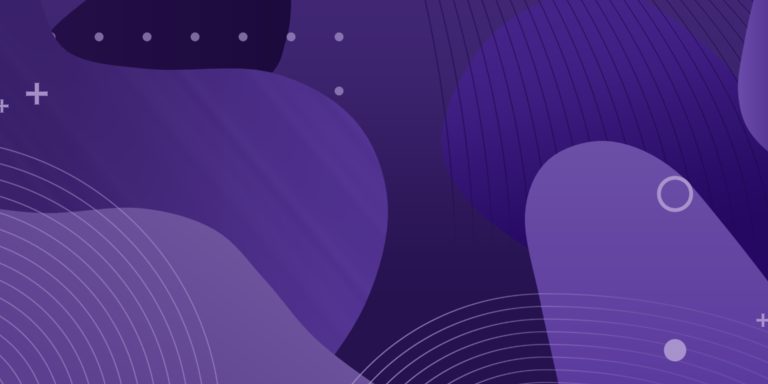
Reproduce this background procedurally as a WebGL 1 fragment shader.

```glsl
precision highp float;
uniform vec2 u_resolution;

float hash(float n) {
  n = fract(n * 0.1031);
  n *= n + 33.33;
  return fract(n * (n + n));
}

float noise(float x) {
  float cell = floor(x);
  return mix(hash(cell), hash(cell + 1.0), smoothstep(0.0, 1.0, fract(x)));
}

vec2 spline(vec2 a, vec2 b, vec2 c, vec2 d, float t) {
  return 0.5 * (2.0 * b + t * (c - a + t * (2.0 * a - 5.0 * b + 4.0 * c - d
       + t * (3.0 * (b - c) + d - a))));
}

// Adds the curve from b to c: outline.x is squared distance, outline.y is side
void addCurve(vec2 p, vec2 a, vec2 b, vec2 c, vec2 d, inout vec2 outline) {
  vec2 start = b;
  for (int i = 1; i <= 8; i++) {
    vec2 end = i == 8 ? c : spline(a, b, c, d, float(i) / 8.0);
    vec2 span = end - start, offset = p - start;
    vec2 gap = offset - span * clamp(dot(offset, span) / dot(span, span), 0.0, 1.0);
    outline.x = min(outline.x, dot(gap, gap));
    if ((start.y > p.y) != (end.y > p.y) && offset.x < offset.y * span.x / span.y)
      outline.y = -outline.y;
    start = end;
  }
}

float fill(float dist, float px) {
  return 1.0 - smoothstep(-px, px, dist);
}

// Coverage of a smooth shape; the first and last points only steer its ends
float blob(vec2 p, float px, vec2 a, vec2 b, vec2 c, vec2 d, vec2 e,
           vec2 f, vec2 g, vec2 h, vec2 i, vec2 j) {
  vec2 outline = vec2(9.0, 1.0);
  addCurve(p, a, b, c, d, outline);
  addCurve(p, b, c, d, e, outline);
  addCurve(p, c, d, e, f, outline);
  addCurve(p, d, e, f, g, outline);
  addCurve(p, e, f, g, h, outline);
  addCurve(p, f, g, h, i, outline);
  addCurve(p, g, h, i, j, outline);
  return fill(sqrt(outline.x) * outline.y, px);
}

float stroke(float dist, float halfWidth, float px) {
  return fill(abs(dist) - halfWidth, px);
}

float rings(vec2 q, float outer, float gap, float count, float px) {
  float depth = outer - length(q);
  float index = clamp(floor(depth / gap + 0.5), 0.0, count - 1.0);
  return stroke(depth - index * gap, 0.0016, px);
}

float dotGrid(vec2 q, vec2 gap, float radius, float px) {
  return fill(length((fract(q / gap + 0.5) - 0.5) * gap) - radius, px);
}

float plus(vec2 q, float arm, float halfWidth, float px) {
  q = abs(q);
  return fill(max(max(q.x, q.y) - arm, min(q.x, q.y) - halfWidth), px);
}

// Lines that spread to the right as they fall from the top edge
float fan(vec2 p, float px) {
  float drop = 1.0 - p.y;
  float bend = drop * (1.0 - 0.69 * drop);
  float spread = 1.0 + 0.889 * bend;
  float index = (p.x - 1.107 - 0.22 * bend) / (0.037 * spread);
  float dist = (fract(index + 0.5) - 0.5) * 0.037 * spread;
  return stroke(dist, 0.0018, px) * step(-0.5, index) * (1.0 - smoothstep(0.4, 0.72, drop));
}

void main() {
  vec2 p = gl_FragCoord.xy / u_resolution.y;
  float px = 1.0 / u_resolution.y;
  vec3 pale = vec3(0.69, 0.61, 0.82);

  // Backdrop and dark shape
  vec3 color = mix(vec3(0.15, 0.07, 0.31), vec3(0.25, 0.15, 0.45), smoothstep(0.15, 1.0, p.y));
  float dark = blob(p, px, vec2(0.39, 1.13), vec2(0.25, 1.02), vec2(0.13, 0.917),
    vec2(0.05, 0.79), vec2(0.16, 0.635), vec2(0.417, 0.635), vec2(0.682, 0.786),
    vec2(0.745, 0.896), vec2(0.758, 1.026), vec2(0.742, 1.18));
  color = mix(color, mix(vec3(0.15, 0.06, 0.29), vec3(0.11, 0.04, 0.24), p.x / 0.7), dark);
  float dots = dotGrid(p - vec2(0.258, 0.904), vec2(0.125, 0.141), 0.0115, px);
  color = mix(color, pale, 0.65 * dots * step(p.x, 0.94) * step(0.69, p.y) * step(p.y, 0.97));

  // Large left shape with diagonal streaks
  float left = blob(p, px, vec2(0.05, 1.16), vec2(0.1, 1.013), vec2(0.177, 0.865),
    vec2(0.39, 0.82), vec2(0.703, 0.812), vec2(0.924, 0.687), vec2(1.01, 0.466),
    vec2(0.95, 0.206), vec2(0.78, -0.04), vec2(0.6, -0.22));
  vec3 leftColor = mix(vec3(0.23, 0.13, 0.42), vec3(0.32, 0.2, 0.57), smoothstep(0.0, 1.0, p.x));
  leftColor += 0.018 * (noise((p.x * 1.2 + p.y) * 28.0) - 0.5);
  color = mix(color, leftColor, left);

  // Indigo shape and fan of lines
  float indigo = blob(p, px, vec2(2.16, -0.17), vec2(2.083, 0.258), vec2(1.992, 0.674),
    vec2(1.797, 0.917), vec2(1.555, 1.031), vec2(1.289, 0.917), vec2(1.151, 0.656),
    vec2(1.237, 0.458), vec2(1.536, 0.258), vec2(1.77, 0.167));
  float shade = smoothstep(0.0, 0.75, 1.0 - p.y + 0.25 * (p.x - 1.5));
  color = mix(color, mix(vec3(0.27, 0.14, 0.54), vec3(0.14, 0.03, 0.38), shade), indigo);
  color = mix(color, vec3(0.1, 0.03, 0.28), 0.5 * fan(p, px));

  // Violet shapes
  float violet = blob(p, px, vec2(1.5, -0.22), vec2(1.458, -0.016), vec2(1.406, 0.219),
    vec2(1.367, 0.44), vec2(1.427, 0.583), vec2(1.576, 0.633), vec2(1.74, 0.57),
    vec2(1.896, 0.401), vec2(2.24, -0.042), vec2(2.4, -0.2));
  color = mix(color, mix(vec3(0.36, 0.23, 0.62), vec3(0.42, 0.31, 0.65), p.y / 0.63), violet);
  float petal = blob(p, px, vec2(2.02, 1.21), vec2(1.969, 1.026), vec2(1.937, 0.883),
    vec2(1.922, 0.76), vec2(1.953, 0.656), vec2(2.044, 0.583), vec2(2.16, 0.61),
    vec2(2.21, 0.79), vec2(2.19, 1.052), vec2(2.13, 1.23));
  color = mix(color, mix(vec3(0.42, 0.3, 0.67), vec3(0.32, 0.2, 0.57), (p.x - 1.92) / 0.1), petal);

  // Pale wave
  float wave = blob(p, px, vec2(-0.31, 0.492), vec2(-0.1, 0.469), vec2(0.117, 0.445),
    vec2(0.365, 0.458), vec2(0.56, 0.401), vec2(0.69, 0.271), vec2(0.82, 0.12),
    vec2(0.99, -0.01), vec2(1.17, -0.12), vec2(1.35, -0.22));
  float glow = clamp(0.15 + 0.8 * p.x + 1.1 * (p.y - 0.25), 0.0, 1.0);
  color = mix(color, mix(vec3(0.36, 0.25, 0.56), vec3(0.45, 0.35, 0.63), glow), wave);

  // Ripples
  color = mix(color, pale, 0.5 * rings(p - vec2(-0.182, -0.12), 0.758, 0.041, 16.0, px));
  vec2 q = p - vec2(1.42, -0.42);
  q.x *= q.x > 0.0 ? 0.6 : 1.0;
  float fade = mix(0.7, 0.15, smoothstep(1.0, 1.75, p.x));
  color = mix(color, pale, fade * rings(q, 0.655, 0.033, 8.0, px));

  // Small ornaments
  float marks = plus(p - vec2(0.096, 0.756), 0.028, 0.0055, px);
  marks = max(marks, plus(p - vec2(0.005, 0.724), 0.017, 0.0035, px));
  marks = max(marks, plus(p - vec2(1.987, 0.166), 0.017, 0.0035, px));
  marks = max(marks, stroke(length(p - vec2(1.758, 0.495)) - 0.042, 0.005, px));
  marks = max(marks, fill(length(p - vec2(1.758, 0.088)) - 0.029, px));
  gl_FragColor = vec4(mix(color, pale, 0.9 * marks), 1.0);
}
```
